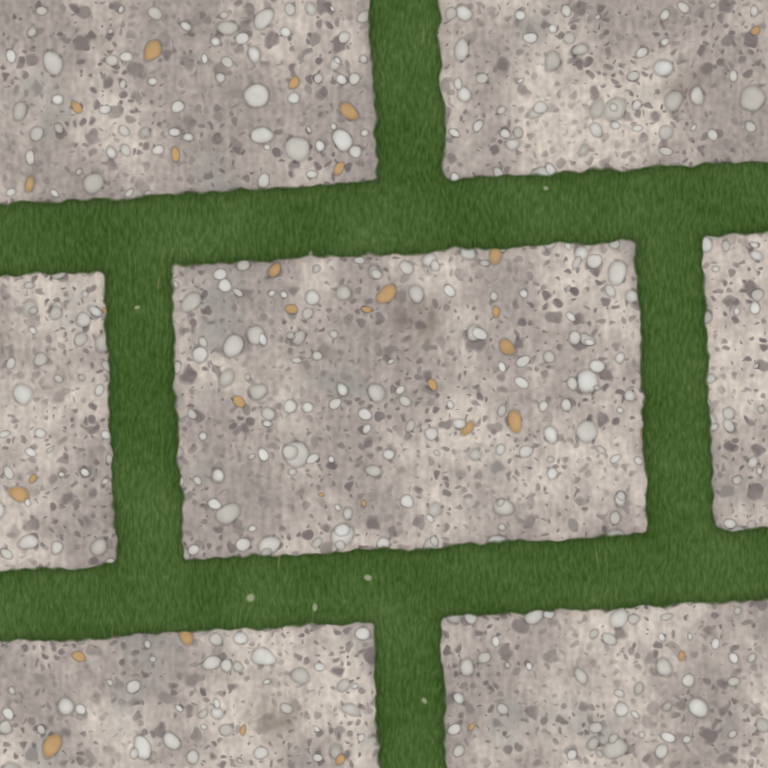
This texture is drawn by a Shadertoy shader. Its source:

```glsl
vec3 hash3(vec2 p) {
    vec3 q = fract(p.xyx * vec3(0.1031, 0.1030, 0.0973));
    q += dot(q, q.yxz + 33.33);
    return fract((q.xxy + q.yzz) * q.zyx);
}

// Gradient noise, about -0.6 to 0.6
float noise(vec2 p) {
    vec2 i = floor(p), f = p - i;
    vec2 w = f * f * f * (f * (f * 6.0 - 15.0) + 10.0);
    vec4 corner;
    for (int k = 0; k < 4; k++) {
        vec2 o = vec2(k & 1, k >> 1);
        float a = 6.2832 * hash3(i + o).x;
        corner[k] = dot(vec2(cos(a), sin(a)), f - o);
    }
    return mix(mix(corner.x, corner.y, w.x), mix(corner.z, corner.w, w.x), w.y);
}

float fbm(vec2 p) {
    float sum = 0.0, amp = 0.6;
    for (int k = 0; k < 4; k++) {
        sum += amp * noise(p);
        p = mat2(1.6, 1.2, -1.2, 1.6) * p + 7.3;
        amp *= 0.5;
    }
    return sum;
}

// Jittered ellipses in a grid: x = distance in cells, yz = random values
vec3 scatter(vec2 p, float density, vec2 radii) {
    vec3 nearest = vec3(9.0, 0.0, 0.0);
    vec2 cell = floor(p);
    for (int y = -1; y <= 1; y++)
    for (int x = -1; x <= 1; x++) {
        vec2 id = cell + vec2(x, y);
        vec3 h = hash3(id + 51.0), g = hash3(id + 137.0);
        if (g.x > density) continue;
        vec2 d = p - id - 0.2 - 0.6 * h.xy;
        float a = 6.2832 * h.z;
        d = mat2(cos(a), sin(a), -sin(a), cos(a)) * d;
        d.x *= 1.0 + 0.6 * g.y;
        float dist = length(d) - mix(radii.x, radii.y, g.z);
        if (dist < nearest.x) nearest = vec3(dist, h.z, g.y);
    }
    return nearest;
}

float cover(float d, float soft) {
    return 1.0 - smoothstep(-soft, soft, d);
}

vec3 grassColor(vec2 p, float px) {
    vec2 bend = p + 0.006 * vec2(noise(p * 25.0), noise(p * 25.0 + 9.0));
    float blades = noise(bend * vec2(210.0, 75.0)) + 0.6 * noise(bend * vec2(330.0, 140.0) + 4.0);
    float tone = 0.5 + 0.5 * blades + 0.55 * fbm(p * 8.0);
    vec3 col = mix(vec3(0.20, 0.305, 0.115), vec3(0.355, 0.445, 0.255), clamp(tone, 0.0, 1.0));
    // Stray crumbs and dry straws
    vec3 crumb = scatter(p * 26.0, 0.04, vec2(0.08, 0.16));
    col = mix(col, vec3(0.66, 0.66, 0.58), 0.8 * cover(crumb.x, 0.04 + 26.0 * px));
    vec3 straw = scatter((p + 0.01 * noise(p * 20.0)) * vec2(95.0, 13.0), 0.025, vec2(0.1, 0.22));
    return mix(col, vec3(0.52, 0.53, 0.31), 0.6 * cover(straw.x, 0.12));
}

vec3 stoneColor(vec2 p, vec2 local, vec3 id, float px) {
    // Worn cement with cream patches
    float patches = fbm(p * 6.5 + id.xy * 20.0);
    float cream = smoothstep(-0.22, 0.30, patches + 0.25 * (id.x - 0.5));
    vec3 col = mix(vec3(0.645, 0.605, 0.58), vec3(0.81, 0.765, 0.72), cream);
    col *= 1.0 + 0.10 * noise(p * 130.0) + 0.09 * noise(p * vec2(150.0, 40.0)) + 0.08 * noise(p * 45.0);
    col = mix(col, vec3(0.58, 0.59, 0.57), 0.45 * smoothstep(0.1, 0.4, fbm(p * 9.0 + 31.0)));

    // Broken dark chips, in three sizes
    vec2 ragged = p + 0.006 * vec2(noise(p * 75.0), noise(p * 75.0 + 17.0));
    float wear = smoothstep(-0.35, 0.25, noise(p * 10.0 + id.yz * 9.0));
    for (int k = 0; k < 3; k++) {
        float cells = 30.0 + 24.0 * float(k);
        vec3 chip = scatter(ragged * cells + 13.0 * float(k), 0.52, vec2(0.08, 0.34));
        vec3 tint = mix(vec3(0.42, 0.38, 0.385), vec3(0.56, 0.53, 0.51), chip.z);
        col = mix(col, tint, (0.35 + 0.45 * wear) * cover(chip.x, 0.07 + cells * px));
    }

    // Dark weather stain
    vec2 spot = local - (id.xy - 0.5) * vec2(0.42, 0.26);
    float stain = exp(-dot(spot, spot) / 0.0008) * (0.6 + noise(p * 40.0));
    col = mix(col, vec3(0.34, 0.29, 0.25), 0.6 * id.z * clamp(stain, 0.0, 1.0));

    // Pale pebbles, a few of them ochre
    vec2 lumpy = p + 0.004 * vec2(noise(p * 40.0 + 3.0), noise(p * 40.0 + 23.0));
    for (int k = 0; k < 2; k++) {
        float cells = 19.0 + 14.0 * float(k);
        vec3 pebble = scatter(lumpy * cells + 40.0 * float(k), 0.40, vec2(0.12, 0.31));
        vec3 tint = mix(vec3(0.73, 0.715, 0.68), vec3(0.86, 0.855, 0.835), pebble.y);
        tint = mix(tint, vec3(0.75, 0.61, 0.43), step(0.92, pebble.z));
        tint *= 0.92 + 0.10 * smoothstep(0.0, 0.15, -pebble.x) + 0.07 * noise(p * 60.0);
        col *= 1.0 - 0.20 * cover(pebble.x - 0.05, 0.06);
        col = mix(col, tint, 0.92 * cover(pebble.x, 0.03 + cells * px));
    }
    return col;
}

void mainImage(out vec4 fragColor, in vec2 fragCoord) {
    vec2 p = fragCoord / iResolution.xy;
    float px = 0.8 / iResolution.y;

    // Slightly tilted running bond
    vec2 size = vec2(0.693, 0.478);
    vec2 q = vec2(p.x + 0.04 * p.y, p.y - 0.057 * p.x - 0.2096);
    float row = floor(q.y / size.y);
    q.x -= 0.2056 + 0.3465 * mod(row, 2.0) + 0.0145 * row;
    vec2 tile = vec2(floor(q.x / size.x), row);
    vec2 local = mod(q, size) - 0.5 * size;
    vec3 id = hash3(tile + 23.0);

    // Slab outline with a crumbled edge
    vec2 b = abs(local) - vec2(0.3025, 0.192) + 0.008;
    float d = length(max(b, 0.0)) + min(max(b.x, b.y), 0.0) - 0.008;
    d += 0.006 * noise(p * 16.0) + 0.005 * noise(p * 55.0);

    vec3 grass = grassColor(p, px) * (1.0 - 0.28 * exp(-max(d, 0.0) / 0.006));
    vec3 stone = stoneColor(p, local, id, px) * (1.0 - 0.16 * exp(min(d, 0.0) / 0.005));
    fragColor = vec4(mix(grass, stone, cover(d, 0.0015 + px)), 1.0);
}
```
